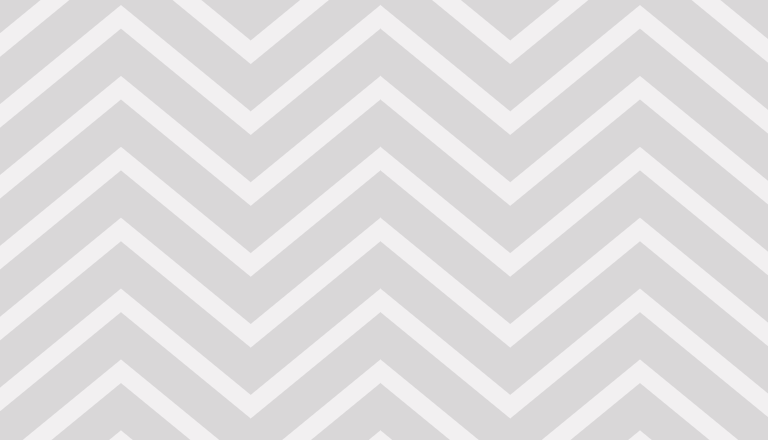
Reproduce this pattern procedurally as a WebGL 2 fragment shader.

```glsl
#version 300 es
precision highp float;

uniform vec2 u_resolution;
out vec4 fragColor;

// Lengths are fractions of the canvas width (x) or height (y)
const vec3 GROUND_COLOR = vec3(0.851, 0.843, 0.847);
const vec3 STRIPE_COLOR = vec3(0.949, 0.941, 0.947);
const float ZIGZAG_PERIOD = 0.3379;
const float STRIPE_PERIOD = 0.1611;
const float STRIPE_SHARE = 0.333;   // light part of each vertical period
const float ZIGZAG_DROP = 1.5;      // peak to valley, in stripe periods
const vec2 PEAK = vec2(0.4954, 0.9886);

// Triangle wave: 0 at a peak, 1 at a valley
float triangleWave(float x) {
    return 1.0 - abs(2.0 * fract(x) - 1.0);
}

// Signed distance to the nearest stripe, in stripe periods
float stripeDistance(vec2 uv) {
    float fall = ZIGZAG_DROP * triangleWave((uv.x - PEAK.x) / ZIGZAG_PERIOD);
    float depth = (PEAK.y - uv.y) / STRIPE_PERIOD - fall;
    float fromCenter = abs(fract(depth - 0.5 * STRIPE_SHARE + 0.5) - 0.5);
    return fromCenter - 0.5 * STRIPE_SHARE;
}

void main() {
    vec2 uv = gl_FragCoord.xy / u_resolution;

    // Change of the stripe distance across one pixel, normal to the edge
    vec2 slope = vec2(2.0 * ZIGZAG_DROP / ZIGZAG_PERIOD, 1.0 / STRIPE_PERIOD);
    float pixel = length(slope / u_resolution);

    float stripe = clamp(0.5 - stripeDistance(uv) / pixel, 0.0, 1.0);
    fragColor = vec4(mix(GROUND_COLOR, STRIPE_COLOR, stripe), 1.0);
}
```
